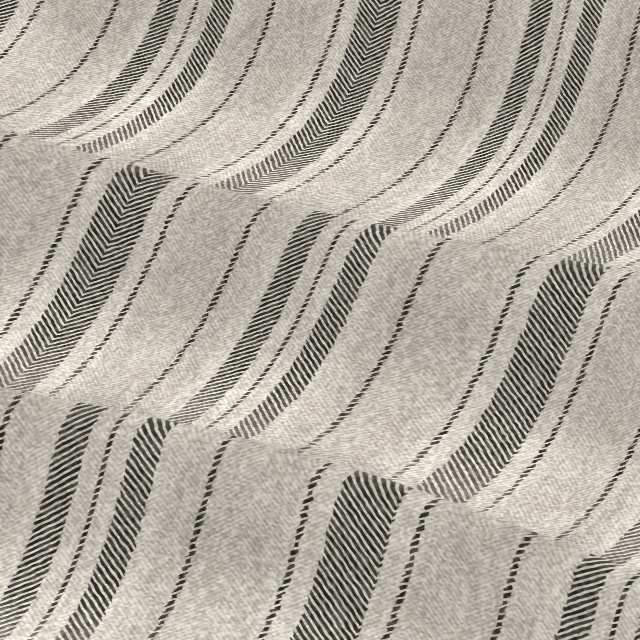
A WebGL 2 fragment shader for this texture:

```glsl
#version 300 es
precision highp float;
// Draped herringbone linen with mirrored groups of dark woven stripes.
// Three overlapping folds are painted from back to front; each one bends
// the canvas into cloth coordinates (across, along) where the weave is drawn.

uniform vec2 u_resolution;
out vec4 fragColor;

const float TAU = 6.2831853;
const vec3 CREAM = vec3(0.905, 0.885, 0.835);
const vec3 TAUPE = vec3(0.53, 0.495, 0.455);
const vec3 INK = vec3(0.165, 0.165, 0.145);

// Crest of a fold: start height, slope and bow, measured downwards.
struct Crest { float start, slope, bow; };
// Fall of the cloth: stripe origin, repeat width, lean, curl and skew.
struct Fall { float origin, width, lean, curl, skew; };

const Crest CRESTS[4] = Crest[4](
    Crest(-0.26, 0.225, 0.018), Crest(0.2, 0.225, 0.018),
    Crest(0.605, 0.29, -0.033), Crest(1.02, 0.29, -0.033));
const Fall FALLS[3] = Fall[3](
    Fall(0.62, 0.55, 0.1, 0.16, -0.01),
    Fall(0.222, 0.677, 0.15, 0.065, 0.035),
    Fall(-0.217, 0.8, 0.095, 0.065, 0.0));

float hash(vec2 p) {
    vec3 q = fract(p.xyx * vec3(0.1031, 0.103, 0.0973));
    q += dot(q, q.yzx + 33.33);
    return fract((q.x + q.y) * q.z);
}

float noise(vec2 p) {
    vec2 cell = floor(p), f = fract(p);
    f *= f * (3.0 - 2.0 * f);
    float low = mix(hash(cell), hash(cell + vec2(1, 0)), f.x);
    float high = mix(hash(cell + vec2(0, 1)), hash(cell + vec2(1, 1)), f.x);
    return mix(low, high, f.y);
}

float crestHeight(Crest c, float x) {
    return c.start + c.slope * x + c.bow * sin(0.5 * TAU * x);
}

// Coverage of a stripe around a centre line.
float stripe(float x, float centre, float halfWidth, float soft) {
    return 1.0 - smoothstep(-soft, soft, abs(x - centre) - halfWidth);
}

// Distance across the cloth that turns back and forth: herringbone.
float zigzag(float x, float turns) {
    return abs(fract(x * turns) - 0.5) / turns;
}

// Amount of dark yarn on top at a point of the cloth.
float darkYarn(vec2 cloth, float soft) {
    float mirrored = abs(fract(cloth.x + 0.5) - 0.5);
    float ragged = 0.008 * (noise(cloth * vec2(60.0, 120.0)) - 0.5);
    float across = mirrored + ragged;

    // Wide band and paired bands, filled with diagonal twill lines.
    float bands = max(stripe(across, 0.0, 0.056, soft), stripe(across, 0.43, 0.028, soft));
    float wobble = 0.004 * (noise(cloth * 70.0) - 0.5);
    float diagonal = cloth.y + wobble - zigzag(cloth.x, 2.85);
    float twill = smoothstep(-0.8, 0.75, sin(TAU * 57.0 * diagonal) + 0.15);

    // Single lines, broken into slanting stitches.
    float lines = max(stripe(across, 0.107, 0.0055, soft), stripe(across, 0.295, 0.0055, soft));
    lines = max(lines, stripe(mirrored, 0.5, 0.0045, soft));
    float stitch = smoothstep(-0.7, 0.3, sin(TAU * 57.0 * (cloth.y + wobble + 0.8 * cloth.x)) + 0.2);

    float wear = 0.68 + 0.42 * noise(cloth * vec2(110.0, 90.0));
    return min(1.0, max(bands * twill, lines * stitch) * wear);
}

// Pale ground: fine herringbone, yarn grain and lighter strips by the bands.
vec3 ground(vec2 cloth) {
    float mirrored = abs(fract(cloth.x + 0.5) - 0.5);
    float pale = 1.0 - smoothstep(0.1, 0.16, mirrored) + smoothstep(0.34, 0.39, mirrored);
    float fine = sin(TAU * 80.0 * (cloth.y - zigzag(cloth.x, 5.7)));
    float grain = noise(cloth * vec2(170.0, 200.0)) - 0.5;
    float slub = noise(cloth * vec2(110.0, 30.0)) - 0.5;
    float cloud = noise(cloth * 9.0) - 0.5;
    float tone = 0.58 + 0.14 * pale + 0.09 * fine + 0.5 * grain + 0.18 * slub + 0.13 * cloud;
    return mix(TAUPE, CREAM, clamp(tone, 0.0, 1.1));
}

// One fold; depth runs from 0 at its crest to 1 at the next one.
vec3 fold(vec2 p, float top, float bottom, Fall f, float pixel) {
    float depth = max(0.0, (p.y - top) / (bottom - top));
    float drift = f.lean * depth + f.curl * pow(depth, 4.0);
    float hook = 0.02 * exp(-22.0 * depth);
    float across = (p.x - f.origin + drift - hook) / f.width;
    float bend = sin(0.5 * TAU * across);
    across += f.skew * bend * bend;
    vec2 cloth = vec2(across, (p.y - top + 0.5 * drift) / f.width);

    float fade = 1.0 - 0.4 * smoothstep(0.7, 1.0, depth) - 0.25 * exp(-30.0 * depth);
    vec3 color = mix(ground(cloth), INK, darkYarn(cloth, 1.3 * pixel / f.width) * fade);
    float light = mix(0.93, 1.11, smoothstep(0.4, 0.85, depth));
    light += 0.07 * exp(-12.0 * depth) - 0.07 * smoothstep(0.93, 1.0, depth);
    return color * light;
}

void main() {
    vec2 p = gl_FragCoord.xy / u_resolution;
    p.y = 1.0 - p.y;
    float pixel = 1.0 / min(u_resolution.x, u_resolution.y);
    vec3 color = CREAM;
    for (int i = 0; i < 3; i++) {
        float top = crestHeight(CRESTS[i], p.x);
        float bottom = crestHeight(CRESTS[i + 1], p.x);
        float cover = smoothstep(-pixel, pixel, p.y - top);
        color = mix(color, fold(p, top, bottom, FALLS[i], pixel), cover);
    }
    fragColor = vec4(color, 1.0);
}
```
